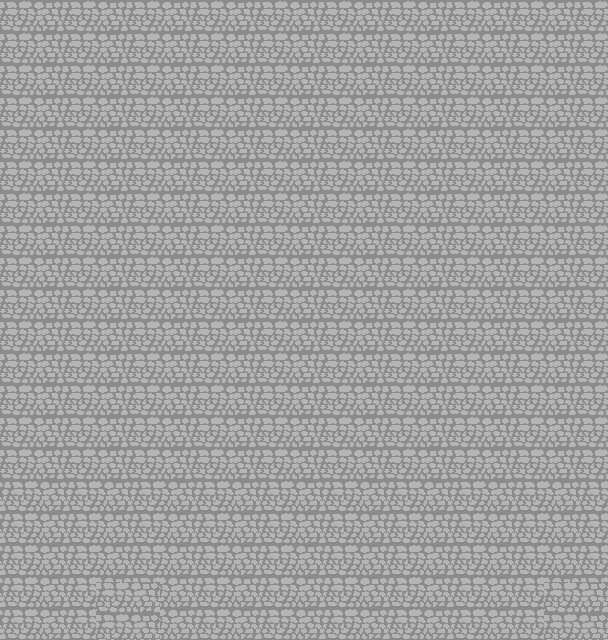
A Shadertoy shader for this texture:

```glsl
// Rows of pale, flat rubble stones set in grey mortar, drawn on a coarse texel grid.
// A 64 x 32 texel block holds five warped courses; cellular joints part the stones.
// Lower courses are shifted, and two patches there break the regular bond.

const vec3 MORTAR = vec3(0.545);
const vec3 STONE = vec3(0.71);
const float CANVAS_ROWS = 640.0;          // texels from top to bottom: 20 blocks
const vec2 BLOCK = vec2(64.0, 32.0);      // size of one repeat in texels
const vec2 BAND = vec2(1.5, 31.2);        // depths between which stones lie
const int COURSES = 5;
const int SAMPLES = 3;                    // filter samples per axis
const float FILTER_WIDTH = 0.85;          // filter size as a share of a pixel
const float SIDE_GAP = 0.8;               // least half gap between neighbours
const float BED_JOINT = 0.43;             // cellular gap between courses
const float MAX_HALF_WIDTH = 7.1;
const vec2 WOBBLE = vec2(0.45, 0.25);     // unevenness of the stone outlines
const float SHIFTED_FROM = 480.0;         // depth where the courses are offset
const float SHIFT = 6.0;
const float PATCH_FROM = 582.0;           // depth where the odd patches begin
const float PATCH_X = 96.0;
const float PATCH_SPACING = 448.0;
const vec2 PATCH_OFFSET = vec2(27.0, 5.0);
const float TAU = 6.2831853;

// Per course: centre depth, half height, stone count, sine frequency
const vec4 COURSE[COURSES] = vec4[COURSES](
    vec4(5.1, 3.3, 6.0, 1.0),
    vec4(11.8, 3.3, 6.0, 2.0),
    vec4(17.7, 2.7, 9.0, 1.0),
    vec4(22.9, 2.8, 8.0, 2.0),
    vec4(28.3, 2.6, 8.0, 1.0));
// Per course: place of the widest stone, strength of the widening
const vec2 WIDENING[COURSES] = vec2[COURSES](
    vec2(0.395, 0.35), vec2(0.176, 0.40), vec2(0.62, 0.25),
    vec2(0.30, 0.25), vec2(0.10, 0.25));

float hash(vec2 p) {
    return fract(sin(dot(p, vec2(127.1, 311.7))) * 43758.55);
}

// Distance from the nearest stone centre of a course; 1 is the stone outline
float stoneDistance(vec2 p, int row) {
    vec4 course = COURSE[row];
    vec2 widening = WIDENING[row];
    float count = course.z;
    float u = p.x / BLOCK.x - widening.x;
    float angle = TAU * course.w * u;

    // Warped cell coordinate and the local stone spacing
    float cell = count * (u - widening.y * sin(angle) / (TAU * course.w)) + 0.5;
    float pitch = BLOCK.x / (count * (1.0 - widening.y * cos(angle)));
    vec2 id = vec2(mod(floor(cell), count), float(row) * 7.0 + 3.0);
    float h1 = hash(id);
    float h2 = hash(id + 17.3);
    float h3 = hash(id + 41.9);

    // Leaning, blunt ellipse with a flatter underside
    vec2 q = vec2((fract(cell) - 0.5) * pitch, p.y - course.x);
    q.y -= (h1 - 0.5) * 0.16 * count + (h3 - 0.5) * 0.4 * q.x * 7.0 / pitch;
    q.x += (h2 - 0.5) * 0.6 * q.y;
    vec2 radius = vec2(min(0.5 * pitch - SIDE_GAP - 0.5 * h2, MAX_HALF_WIDTH),
                       course.y * mix(0.82, 1.06, h3));
    float bluntness = q.y > 0.0 ? 2.7 : 2.1;
    vec2 e = pow(abs(q / radius), vec2(bluntness));
    return pow(e.x + e.y, 1.0 / bluntness);
}

// Stone coverage at one texel, counted from the upper left
float wallMask(vec2 texel) {
    vec2 p = texel;
    if (texel.y >= SHIFTED_FROM) p.x -= SHIFT;
    bool oddPatch = texel.y >= PATCH_FROM && texel.x >= PATCH_X
        && mod(texel.x - PATCH_X, PATCH_SPACING) < BLOCK.x;
    if (oddPatch) p -= PATCH_OFFSET;

    p = mod(p, BLOCK);
    float inBand = step(BAND.x, p.y) * step(p.y, BAND.y);
    vec2 wave = TAU * p.x / BLOCK.x * vec2(5.0, 11.0) + p.y * vec2(1.4, 0.9);
    p += WOBBLE * sin(wave);

    // Nearest and second nearest stones; the joint lies where they balance
    float nearest = 9.0;
    float second = 9.0;
    for (int row = 0; row < COURSES; row++) {
        float d = stoneDistance(p, row);
        second = min(second, max(nearest, d));
        nearest = min(nearest, d);
    }
    return step(nearest, 1.0) * step(BED_JOINT, second - nearest) * inBand;
}

void mainImage(out vec4 fragColor, in vec2 fragCoord) {
    // Average the texels beneath the pixel to smooth their edges
    float scale = CANVAS_ROWS / iResolution.y;
    float coverage = 0.0;
    for (int j = 0; j < SAMPLES; j++)
    for (int i = 0; i < SAMPLES; i++) {
        vec2 offset = (vec2(i, j) + 0.5) / float(SAMPLES) - 0.5;
        vec2 pos = fragCoord + offset * FILTER_WIDTH;
        vec2 texel = floor(vec2(pos.x, iResolution.y - pos.y) * scale) + 0.5;
        coverage += wallMask(texel);
    }
    coverage /= float(SAMPLES * SAMPLES);
    fragColor = vec4(mix(MORTAR, STONE, coverage), 1.0);
}
```
